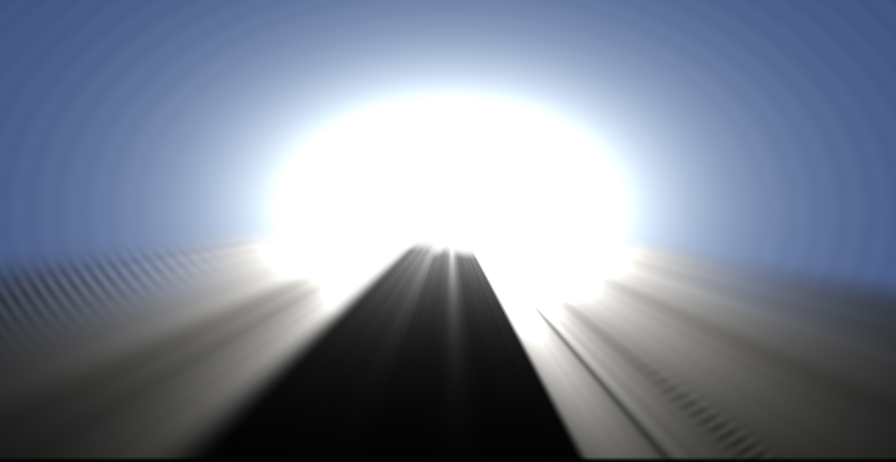
Write a WebGL 1 fragment shader that draws this background.

```glsl
precision highp float;
// A blinding oval sun over a dusky plain, with a dark tower below it.
// Everything is smeared radially from the sun: bands depend on the angle
// around it (degrees from straight down), brightness on the distance to it.

uniform vec2 u_resolution;

const vec2 SUN_CENTER = vec2(0.503, 0.545);   // x as a share of the width
const vec2 SUN_RADII = vec2(0.385, 0.247);
const vec3 SKY_DEEP = vec3(0.22, 0.30, 0.49);
const vec3 SKY_GLOW = vec3(0.76, 0.74, 0.60);
const vec3 GROUND_TINT = vec3(0.99, 0.98, 0.96);
const vec3 HAZE_TINT = vec3(0.86, 0.96, 1.18);
const float SKY_FALLOFF = 1.45;
const float GROUND_FALLOFF = 0.88;
const float HORIZON_LEFT = -82.5;
const float HORIZON_RIGHT = 80.0;
const float TOWER_LEFT = -46.5;
const float TOWER_RIGHT = 28.0;
const float TOWER_TOP = 0.078;                // drop below the sun center
const float TOWER_FADE = 9.0;
const float RIPPLE_FREQ = 240.0;

float hash(float n) {
  return fract(sin(n * 127.1) * 43758.5453);
}

float noise(float x) {
  float f = fract(x);
  return mix(hash(floor(x)), hash(floor(x) + 1.0), f * f * (3.0 - 2.0 * f));
}

// Soft bump around an angle
float band(float angle, float center, float width) {
  float t = (angle - center) / width;
  return exp(-t * t);
}

// Fine to coarse rays around the sun, centered on zero
float rays(float angle) {
  float sum = 0.0;
  float amp = 0.5;
  float freq = 0.14;
  for (int i = 0; i < 3; i++) {
    sum += amp * (noise(angle * freq + 40.0) - 0.5);
    amp *= 0.55;
    freq *= 2.3;
  }
  return sum;
}

vec3 skyColor(float r) {
  float rings = 0.006 * sin(r * 42.0) * smoothstep(1.3, 2.2, r);
  return SKY_DEEP + SKY_GLOW * exp(-(r - 1.0) * SKY_FALLOFF) + rings;
}

vec3 groundColor(float angle, float r, float dist) {
  float streak = 1.0 + 0.35 * rays(angle);
  streak -= 0.20 * band(angle, -62.0, 4.0);
  streak += 0.12 * band(angle, -71.0, 5.0);
  streak += 0.22 * band(angle, 34.0, 5.0);
  streak -= 0.34 * band(angle, 41.0, 0.8);
  streak += 0.14 * band(angle, 43.0, 1.0);
  streak -= 0.16 * band(angle, 51.0, 3.0);

  // Repeated smears on the far left and the lower right
  float far = smoothstep(0.45, 0.9, dist);
  float left = band(angle, -79.5, 4.5) * sin(dist * RIPPLE_FREQ + angle * 1.6);
  float right = band(angle, 51.0, 2.0) * sin(dist * RIPPLE_FREQ - angle * 1.2);
  streak += 0.17 * far * (left + right);

  float light = exp(-(r - 1.0) * GROUND_FALLOFF) * streak;
  light += 0.22 * exp(-(r - 1.0) * 8.0);
  float haze = smoothstep(66.0, 82.0, abs(angle)) * smoothstep(1.1, 2.0, r);
  return light * mix(GROUND_TINT, HAZE_TINT, haze);
}

float towerLight(float angle, float drop) {
  float shine = 1.0 + 0.5 * rays(angle * 1.3);
  shine += 0.55 * band(angle, 2.0, 4.0) + 0.35 * band(angle, -24.0, 5.0);
  return 0.68 * shine * exp(-(drop - TOWER_TOP) * TOWER_FADE);
}

float towerMask(float angle, float drop) {
  float sides = smoothstep(TOWER_LEFT - 4.5, TOWER_LEFT + 3.0, angle)
              * (1.0 - smoothstep(TOWER_RIGHT - 1.2, TOWER_RIGHT + 1.2, angle));
  float top = TOWER_TOP + 0.018 * smoothstep(-30.0, 25.0, angle)
            + 0.012 * band(angle, -18.0, 7.0);
  return sides * smoothstep(top - 0.012, top + 0.014, drop);
}

void main() {
  vec2 p = gl_FragCoord.xy / u_resolution.y;
  float aspect = u_resolution.x / u_resolution.y;
  vec2 d = p - vec2(SUN_CENTER.x * aspect, SUN_CENTER.y);
  float r = length(d / SUN_RADII);
  float angle = degrees(atan(d.x, -d.y + 0.00001));

  // Sky above the two horizon rays, ground between them
  float ground = smoothstep(HORIZON_LEFT - 3.0, HORIZON_LEFT + 4.0, angle)
               * (1.0 - smoothstep(HORIZON_RIGHT - 3.0, HORIZON_RIGHT + 2.0, angle));
  vec3 sky = clamp(skyColor(r), 0.0, 1.0);
  vec3 land = clamp(groundColor(angle, r, length(d)), 0.0, 1.0);
  vec3 color = mix(sky, land, ground);

  // Tower, lit by the glow at its top
  vec3 tower = vec3(clamp(towerLight(angle, -d.y), 0.0, 1.0));
  color = mix(color, tower, towerMask(angle, -d.y));

  // Thin dark border at the foot
  color *= smoothstep(0.0, 0.012, p.y);
  gl_FragColor = vec4(color, 1.0);
}
```
